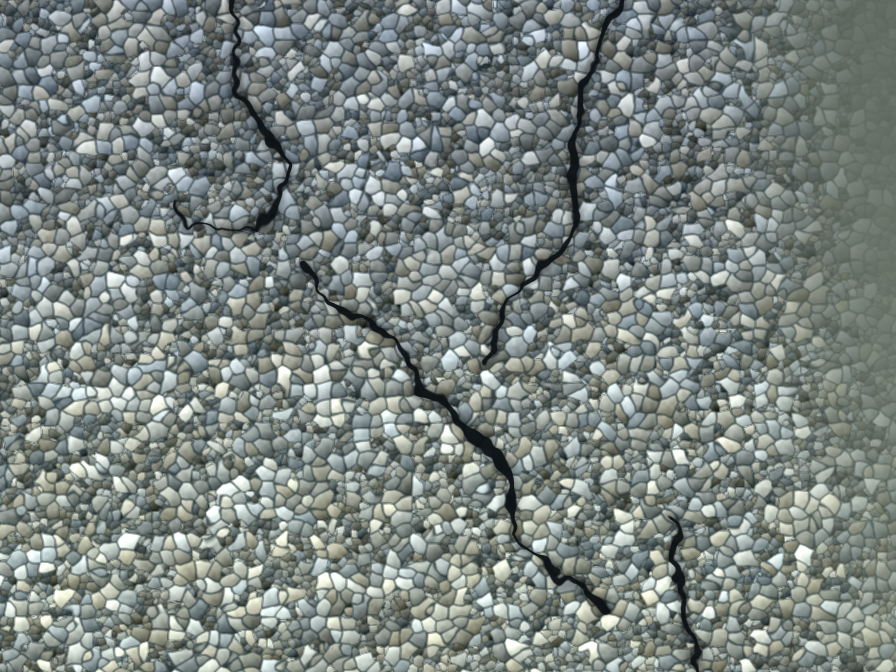
This texture is drawn by a Shadertoy shader. Its source:

```glsl
// Cracked asphalt: packed grey-green stone chips, dark branching cracks, soft haze at the right

struct Stone {
    vec2 offset;   // position inside the chip
    float gap;     // distance to the neighbouring chip
    vec2 id;       // random values of the chip
};

vec2 hash2(vec2 p) {
    vec3 q = fract(p.xyx * vec3(0.1031, 0.1030, 0.0973));
    q += dot(q, q.yzx + 33.33);
    return fract((q.xx + q.yz) * q.zy);
}

float noise(vec2 p) {
    vec2 i = floor(p), f = fract(p);
    f = f * f * (3.0 - 2.0 * f);
    float low = mix(hash2(i).x, hash2(i + vec2(1, 0)).x, f.x);
    float high = mix(hash2(i + vec2(0, 1)).x, hash2(i + vec2(1, 1)).x, f.x);
    return mix(low, high, f.y);
}

// Cellular packing in which every cell has its own direction, stretch and size
Stone packStones(vec2 p, float stretch) {
    vec2 cell = floor(p);
    Stone s = Stone(vec2(0), 0.0, vec2(0));
    float nearest = 9.0, second = 9.0;
    for (int y = -2; y <= 2; y++)
    for (int x = -2; x <= 2; x++) {
        vec2 c = cell + vec2(x, y);
        vec2 id = hash2(c + 71.0);
        vec2 offset = p - c - 0.5 - 0.85 * (hash2(c) - 0.5);
        float angle = (id.x - 0.5) * 2.6;
        vec2 axis = vec2(cos(angle), sin(angle));
        vec2 q = vec2(dot(offset, axis), dot(offset, vec2(-axis.y, axis.x)));
        q = abs(q * vec2(1.0 / stretch, stretch));
        float d = mix(length(q), max(q.x, q.y), 0.4) * mix(0.82, 1.25, id.y);
        if (d < nearest) {
            second = nearest;
            nearest = d;
            s.offset = offset;
            s.id = hash2(c + 137.0);
        } else second = min(second, d);
    }
    s.gap = second - nearest;
    return s;
}

vec3 stoneColor(Stone s, vec2 p, float spread) {
    const vec3 shadow = vec3(0.12, 0.17, 0.185);
    const vec2 lightDir = vec2(-0.45, 0.89);
    float tone = 0.54 + spread * (s.id.x - 0.5) + 0.13 * pow(s.id.x, 6.0);
    tone += 0.30 * dot(s.offset, lightDir);
    tone += 0.10 * (noise(p * 170.0) - 0.5);
    vec3 tint = mix(vec3(-0.045, 0.005, 0.035), vec3(0.02, 0.015, -0.045), s.id.y);
    vec3 face = vec3(tone) + tint;
    return mix(shadow, face, smoothstep(-0.06, 0.20, s.gap));
}

float segment(vec2 p, vec2 a, vec2 b) {
    vec2 ab = b - a;
    return length(p - a - ab * clamp(dot(p - a, ab) / dot(ab, ab), 0.0, 1.0));
}

float branch(vec2 p, vec2 a, vec2 b, vec2 c, vec2 d, float width) {
    return min(segment(p, a, b), min(segment(p, b, c), segment(p, c, d))) - width;
}

// Signed distance to the crack network, ragged along the chips
float cracks(vec2 p) {
    vec2 ragged = vec2(noise(p * 24.0), noise(p * 24.0 + 50.0)) - 0.5;
    vec2 fine = vec2(noise(p * 65.0 + 9.0), noise(p * 65.0 + 90.0)) - 0.5;
    float swell = 0.35 + 1.3 * noise(p * 32.0 + 17.0);
    p += 0.022 * ragged + 0.012 * fine;
    // Long crack from the upper left to the lower middle
    float d = branch(p, vec2(0.34, 1.02), vec2(0.36, 0.86), vec2(0.43, 0.75), vec2(0.39, 0.66), 0.0028 * swell);
    d = min(d, branch(p, vec2(0.45, 0.61), vec2(0.50, 0.54), vec2(0.59, 0.495), vec2(0.635, 0.42), 0.0042 * swell));
    d = min(d, branch(p, vec2(0.635, 0.42), vec2(0.70, 0.36), vec2(0.765, 0.28), vec2(0.765, 0.21), 0.0058 * swell));
    d = min(d, branch(p, vec2(0.765, 0.21), vec2(0.825, 0.148), vec2(0.86, 0.14), vec2(0.90, 0.09), 0.0034 * swell));
    // Upper right arm
    d = min(d, branch(p, vec2(0.94, 1.02), vec2(0.90, 0.96), vec2(0.86, 0.83), vec2(0.853, 0.67), 0.0042 * swell));
    d = min(d, branch(p, vec2(0.853, 0.67), vec2(0.83, 0.62), vec2(0.77, 0.585), vec2(0.73, 0.47), 0.0036 * swell));
    // Lower right and left offshoots
    d = min(d, branch(p, vec2(1.0, 0.235), vec2(1.01, 0.13), vec2(1.02, 0.07), vec2(1.04, -0.02), 0.0032 * swell));
    return min(d, branch(p, vec2(0.26, 0.70), vec2(0.285, 0.655), vec2(0.33, 0.67), vec2(0.39, 0.66), 0.0014 * swell));
}

vec3 asphalt(vec2 p) {
    Stone chip = packStones(p * 49.0, 1.2);
    Stone grit = packStones(p * 84.0 + 31.0, 1.2);
    vec3 color = stoneColor(chip, p, 0.46);
    float sunken = step(chip.id.x, 0.36);
    return mix(color, stoneColor(grit, p, 0.50) - 0.03, sunken * 0.8);
}

void mainImage(out vec4 fragColor, in vec2 fragCoord) {
    const float softness = 0.0009;
    const vec3 crackColor = vec3(0.045, 0.065, 0.08);
    vec2 p = fragCoord / iResolution.y;

    // Four soft samples of the chips
    vec3 color = vec3(0);
    for (int i = 0; i < 4; i++)
        color += 0.25 * asphalt(p + softness * (2.0 * vec2(i & 1, i >> 1) - 1.0));

    // Uneven light: cool and dim above, pale green below
    color *= mix(vec3(1.07, 1.08, 1.04), vec3(0.90, 0.92, 0.96), smoothstep(0.1, 0.95, p.y));
    color *= 0.94 + 0.12 * noise(p * 7.0);

    float d = cracks(p);
    color *= 1.0 - 0.25 * smoothstep(0.014, 0.0, d);
    color = mix(color, crackColor, 0.95 * smoothstep(0.0022, -0.0012, d));

    // Blurred grey veil along the right side
    float side = p.x * iResolution.y / iResolution.x;
    float veil = smoothstep(0.78, 1.01, side + 0.08 * (p.y - 0.6));
    veil *= mix(0.45, 0.92, smoothstep(0.05, 0.6, p.y));
    color = mix(color, mix(vec3(0.47, 0.51, 0.45), vec3(0.38, 0.42, 0.38), p.y), veil);
    fragColor = vec4(clamp(color, 0.0, 1.0), 1.0);
}
```
